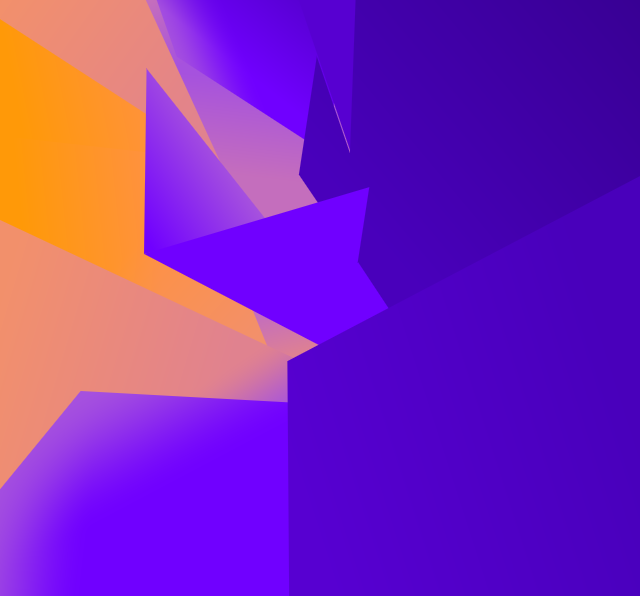
Write a WebGL 2 fragment shader that draws this background.

```glsl
#version 300 es
precision highp float;
// Overlapping angular facets: orange and salmon planes on the left, violet
// shards in the centre and deep indigo slabs on the right. Each facet is an
// intersection of smooth half-planes, painted back to front with soft ramps.
uniform vec2 u_resolution;
out vec4 fragColor;

const vec3 VIOLET = vec3(0.44, 0.0, 1.0);
const vec3 LILAC = vec3(0.65, 0.32, 0.87);
const vec3 PINK = vec3(0.77, 0.43, 0.74);
const vec3 ROSE = vec3(0.88, 0.51, 0.56);
const vec3 SALMON = vec3(0.95, 0.565, 0.42);
const vec3 ORANGE = vec3(1.0, 0.6, 0.03);
const vec3 APRICOT = vec3(1.0, 0.57, 0.25);
const vec3 INDIGO = vec3(0.285, 0.0, 0.735);
const vec3 MIDNIGHT = vec3(0.22, 0.0, 0.58);
const vec3 ULTRAMARINE = vec3(0.34, 0.0, 0.82);

// Smooth coverage of the side lying clockwise of the edge a -> b.
float halfPlane(vec2 p, vec2 a, vec2 b) {
  vec2 e = normalize(b - a), d = p - a;
  return clamp((e.x * d.y - e.y * d.x) * u_resolution.y + 0.5, 0.0, 1.0);
}

// Convex facets with corners listed clockwise.
float tri(vec2 p, vec2 a, vec2 b, vec2 c) {
  return min(halfPlane(p, a, b), min(halfPlane(p, b, c), halfPlane(p, c, a)));
}

float quad(vec2 p, vec2 a, vec2 b, vec2 c, vec2 d) {
  return min(min(halfPlane(p, a, b), halfPlane(p, b, c)),
             min(halfPlane(p, c, d), halfPlane(p, d, a)));
}

// Linear ramp from 0 at a to 1 at b, and its eased form.
float ramp(vec2 p, vec2 a, vec2 b) {
  vec2 d = b - a;
  return clamp(dot(p - a, d) / dot(d, d), 0.0, 1.0);
}

float softRamp(vec2 p, vec2 a, vec2 b) {
  return smoothstep(0.0, 1.0, ramp(p, a, b));
}

// Warm planes on the left.
vec3 warmPlanes(vec2 p) {
  vec3 col = mix(SALMON, ROSE, ramp(p, vec2(0.0), vec2(0.33, 0.22)));
  vec3 upper = mix(ORANGE, APRICOT, ramp(p, vec2(0.03, 0.2), vec2(0.25, 0.16)));
  col = mix(col, upper, halfPlane(p, vec2(0.0, 0.032), vec2(0.228, 0.191)));

  vec3 lower = mix(ORANGE, APRICOT, ramp(p, vec2(0.03, 0.35), vec2(0.24, 0.33)));
  lower = mix(lower, SALMON, ramp(p, vec2(0.22, 0.4), vec2(0.41, 0.56)));
  col = mix(col, lower, halfPlane(p, vec2(0.0, 0.228), vec2(0.208, 0.253)));

  vec3 sliver = mix(PINK, ROSE, ramp(p, vec2(0.41, 0.53), vec2(0.43, 0.61)));
  col = mix(col, sliver, tri(p, vec2(0.395, 0.521), vec2(0.6), vec2(0.44, 0.64)));

  vec3 floorCol = mix(SALMON, ROSE, ramp(p, vec2(0.0, 0.5), vec2(0.36, 0.6)));
  floorCol = mix(floorCol, LILAC, softRamp(p, vec2(0.37, 0.6), vec2(0.45, 0.71)));
  return mix(col, floorCol, halfPlane(p, vec2(0.0, 0.369), vec2(0.418, 0.58)));
}

// Pink facet and the glowing violet sheet above it.
vec3 upperFacets(vec3 col, vec2 p) {
  vec3 facet = mix(LILAC, PINK, ramp(p, vec2(0.36, 0.13), vec2(0.34, 0.29)));
  facet = mix(facet, PINK, ramp(p, vec2(0.3, 0.1), vec2(0.24, 0.0)));
  col = mix(col, facet, quad(p, vec2(0.185, -0.1), vec2(0.7, -0.1),
                             vec2(0.7, 0.4), vec2(0.399, 0.4)));
  vec3 sheet = mix(LILAC, VIOLET, softRamp(p, vec2(0.26, 0.09), vec2(0.37, 0.05)));
  sheet = mix(sheet, ULTRAMARINE, ramp(p, vec2(0.38, 0.12), vec2(0.48, 0.0)));
  return mix(col, sheet, quad(p, vec2(0.212, -0.1), vec2(0.56, -0.1),
                              vec2(0.51, 0.258), vec2(0.276, 0.095)));
}

// Indigo strip, shard and slab at the upper right.
vec3 darkPlanes(vec3 col, vec2 p) {
  col = mix(col, ULTRAMARINE, tri(p, vec2(0.435, -0.1), vec2(0.7, -0.1), vec2(0.6, 0.419)));
  vec3 dark = mix(INDIGO, MIDNIGHT, ramp(p, vec2(0.55, 0.35), vec2(1.0, 0.0)));
  float shard = quad(p, vec2(0.495, 0.095), vec2(0.607, 0.445),
                     vec2(0.607, 0.515), vec2(0.467, 0.293));
  float slab = quad(p, vec2(0.559, -0.1), vec2(1.1, -0.1), vec2(1.1, 0.6), vec2(0.535, 0.6));
  return mix(col, dark, max(shard, slab));
}

// Shaded triangle and the flat bright wedge in the centre.
vec3 centreShards(vec3 col, vec2 p) {
  vec3 shade = mix(VIOLET, LILAC, ramp(p, vec2(0.21, 0.37), vec2(0.36, 0.28)));
  col = mix(col, shade, tri(p, vec2(0.229, 0.115), vec2(0.425, 0.381), vec2(0.225, 0.426)));
  float wedge = tri(p, vec2(0.225, 0.426), vec2(0.577, 0.314), vec2(0.536, 0.6));
  float foot = tri(p, vec2(0.559, 0.439), vec2(0.66, 0.603), vec2(0.5, 0.57));
  return mix(col, VIOLET, max(wedge, foot));
}

// Two large foreground planes along the bottom.
vec3 foreground(vec3 col, vec2 p) {
  float fill = softRamp(p, vec2(0.16, 0.63), vec2(0.268, 0.82))
             * softRamp(p, vec2(-0.04, 0.8), vec2(0.15, 0.82));
  col = mix(col, mix(LILAC, VIOLET, fill), quad(p, vec2(0.126, 0.656), vec2(0.5, 0.678),
                                               vec2(0.5, 1.1), vec2(-0.213, 1.1)));
  vec3 slab = mix(ULTRAMARINE, INDIGO, ramp(p, vec2(0.45, 0.75), vec2(0.95, 0.6)));
  return mix(col, slab, quad(p, vec2(0.449, 0.606), vec2(1.1, 0.239),
                             vec2(1.1, 1.1), vec2(0.4525, 1.1)));
}

void main() {
  // Canvas units, with y measured downward from the top.
  vec2 p = gl_FragCoord.xy / u_resolution;
  p.y = 1.0 - p.y;
  vec3 col = upperFacets(warmPlanes(p), p);
  col = centreShards(darkPlanes(col, p), p);
  fragColor = vec4(foreground(col, p), 1.0);
}
```
